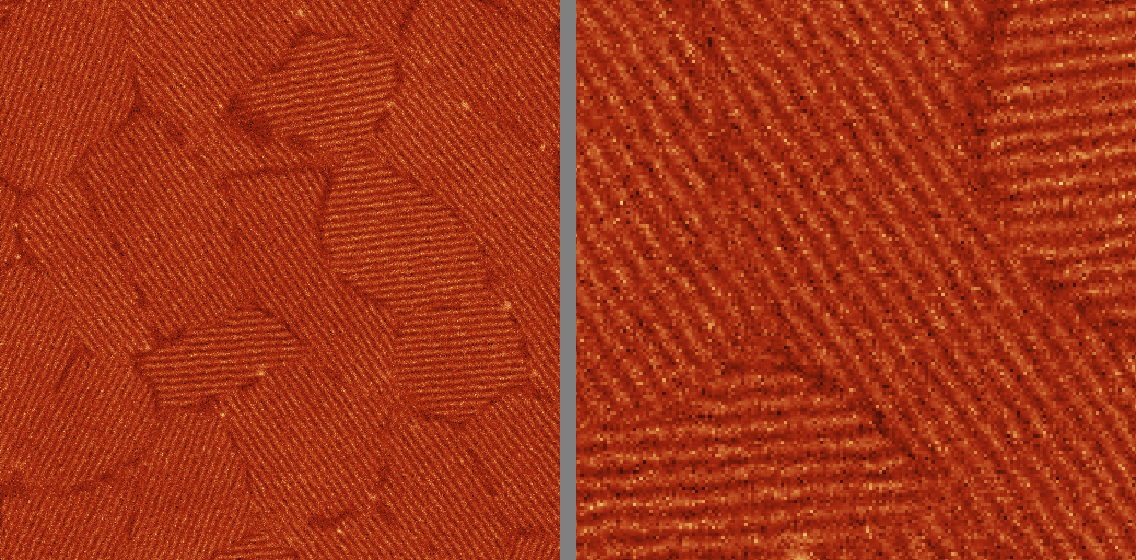
Left, the full canvas; right, a detail of the centre.
Give the GLSL for this texture, as a WebGL 1 fragment shader.

```glsl
precision highp float;
// Scanned surface of molecular rows: straight striped domains in three directions.
// Domains are weighted Voronoi cells stretched along their rows; grain, dark
// seams and bright specks on the seams add to a height that a colour ramp tints.

uniform vec2 u_resolution;

const float DOMAINS = 4.2;          // domain seeds across the canvas
const float STRETCH = 0.55;         // distance scale along the rows
const float WEIGHT_SPREAD = 0.28;   // spread of domain sizes
const float FLAT_PENALTY = 0.06;    // keeps the flat domains smaller
const float FLAT_SHARE = 0.20;
const float STEEP_SHARE = 0.29;
const float ROWS = 73.0;            // rows per canvas width
const float STEEP_ROWS = 77.0;      // the same in steep domains
const float ROW_WOBBLE = 0.20;      // sideways wander, in row periods
const float BASE_ANGLE = 0.12;      // flattest row direction, radians
const float ANGLE_STEP = 1.0472;    // 60 degrees between directions
const float ANGLE_SPREAD = 0.15;
const float GRAIN_CELLS = 512.0;    // grain cells across the canvas
const float GRAIN = 1.30;
const float CLUMPS = 0.9;           // strength of grain two cells wide
const float SEAM_WIDTH = 0.009;
const float SEAM_DEPTH = 1.3;
const float SPECK_CELLS = 14.0;
const float SPECK_CHANCE = 0.55;
const float SPECK_HEIGHT = 5.0;

const vec3 SOOT   = vec3(0.25, 0.06, 0.03);
const vec3 MAROON = vec3(0.44, 0.10, 0.04);
const vec3 BRICK  = vec3(0.56, 0.13, 0.05);
const vec3 RUST   = vec3(0.65, 0.16, 0.06);
const vec3 COPPER = vec3(0.71, 0.26, 0.11);
const vec3 AMBER  = vec3(0.76, 0.35, 0.16);
const vec3 GOLD   = vec3(0.83, 0.49, 0.23);
const vec3 CREAM  = vec3(0.97, 0.84, 0.48);

vec3 hash3(vec2 p) {
  vec3 q = fract(p.xyx * vec3(0.1031, 0.1030, 0.0973));
  q += dot(q, q.yxz + 33.33);
  return fract((q.xxy + q.yzz) * q.zyx);
}

float valueNoise(vec2 p) {
  vec2 i = floor(p), f = fract(p);
  f = f * f * (3.0 - 2.0 * f);
  float low = mix(hash3(i).x, hash3(i + vec2(1.0, 0.0)).x, f.x);
  float high = mix(hash3(i + vec2(0.0, 1.0)).x, hash3(i + vec2(1.0)).x, f.x);
  return mix(low, high, f.y);
}

// Direction index: 0 is flat, 1 is steep rising, -1 is falling.
float rowDirection(float pick) {
  return pick < FLAT_SHARE ? 0.0 : (pick < FLAT_SHARE + STEEP_SHARE ? 1.0 : -1.0);
}

// Returns the seed cell (xy) of the domain at p and the distance to its seam (z).
vec3 findDomain(vec2 p) {
  p += 0.010 * (vec2(valueNoise(p * 42.0), valueNoise(p * 42.0 + 71.0)) - 0.5);
  vec2 q = p * DOMAINS, home = floor(q), nearestCell = home;
  float nearest = 9.0, second = 9.0;
  for (int y = -2; y <= 2; y++) {
    for (int x = -2; x <= 2; x++) {
      vec2 cell = home + vec2(float(x), float(y));
      vec3 rnd = hash3(cell + 17.0);
      float direction = rowDirection(hash3(cell + 59.0).x);
      float angle = BASE_ANGLE + ANGLE_STEP * direction;
      vec2 along = vec2(cos(angle), sin(angle));
      vec2 d = cell + rnd.xy - q;
      vec2 a = abs(vec2(dot(d, along) * STRETCH, dot(d, vec2(-along.y, along.x))));
      float dist = max(a.x, a.y) + 0.35 * min(a.x, a.y);  // octagonal: straight seams
      dist += WEIGHT_SPREAD * rnd.z + FLAT_PENALTY * (1.0 - abs(direction));
      if (dist < nearest) {
        second = nearest;
        nearest = dist;
        nearestCell = cell;
      } else {
        second = min(second, dist);
      }
    }
  }
  return vec3(nearestCell, 0.5 * (second - nearest) / DOMAINS);
}

float rowHeight(vec2 p, vec2 cell) {
  vec3 kind = hash3(cell + 59.0);
  float direction = rowDirection(kind.x);
  float angle = BASE_ANGLE + ANGLE_STEP * direction + ANGLE_SPREAD * (kind.y - 0.5);
  float wobble = ROW_WOBBLE * (valueNoise(p * 45.0) + valueNoise(p * 110.0) - 1.0);
  float rows = direction > 0.5 ? STEEP_ROWS : ROWS;
  float phase = dot(p, vec2(-sin(angle), cos(angle))) * rows + kind.z + wobble;
  float contrast = direction > 0.5 ? 0.68 : (direction < -0.5 ? 0.82 : 0.95);
  contrast *= 0.6 + 0.8 * valueNoise(p * 90.0 + 9.0);
  return contrast * sin(6.28318 * phase) + 0.2 * (kind.y - 0.5);
}

// Single-cell grain with longish tails, plus softer clumps.
float grainHeight(vec2 p) {
  float g = dot(hash3(floor(p * GRAIN_CELLS)), vec3(1.0)) - 1.5;
  float clump = valueNoise(p * GRAIN_CELLS * 0.45 + 23.0) - 0.5;
  return GRAIN * g * (0.85 + 0.4 * g * g) + CLUMPS * clump;
}

// Bright specks, kept only where their centre lies near a seam.
float speckHeight(vec2 p) {
  vec2 cell = floor(p * SPECK_CELLS);
  vec3 rnd = hash3(cell + 131.0);
  vec3 look = hash3(cell + 211.0);
  vec2 centre = (cell + 0.28 + 0.44 * rnd.xy) / SPECK_CELLS;
  float onSeam = 1.0 - smoothstep(0.005, 0.012, findDomain(centre).z);
  float radius = mix(0.004, 0.009, look.x * look.x);
  vec2 d = (p - centre) / radius;
  float strength = mix(0.2, 1.0, look.y) * step(rnd.z, SPECK_CHANCE);
  return SPECK_HEIGHT * strength * onSeam * exp(-dot(d, d));
}

vec3 blend(vec3 c, vec3 next, float low, float high, float h) {
  return mix(c, next, clamp((h - low) / (high - low), 0.0, 1.0));
}

void main() {
  vec2 p = gl_FragCoord.xy / min(u_resolution.x, u_resolution.y);
  vec3 domain = findDomain(p);
  float seam = 1.0 - smoothstep(0.0, SEAM_WIDTH, domain.z);
  float patchy = smoothstep(0.25, 0.75, valueNoise(p * 32.0 + 5.0));
  float h = rowHeight(p, domain.xy) * (1.0 - 0.6 * seam) - SEAM_DEPTH * seam * patchy;
  h += 0.35 * (valueNoise(p * 9.0 + 40.0) - 0.5) + grainHeight(p) + speckHeight(p);

  vec3 c = blend(SOOT, MAROON, -3.2, -2.05, h);
  c = blend(c, BRICK, -2.05, -1.1, h);
  c = blend(c, RUST, -1.1, -0.15, h);
  c = blend(c, COPPER, -0.15, 0.71, h);
  c = blend(c, AMBER, 0.71, 1.41, h);
  c = blend(c, GOLD, 1.41, 2.1, h);
  gl_FragColor = vec4(blend(c, CREAM, 2.1, 4.2, h), 1.0);
}
```
